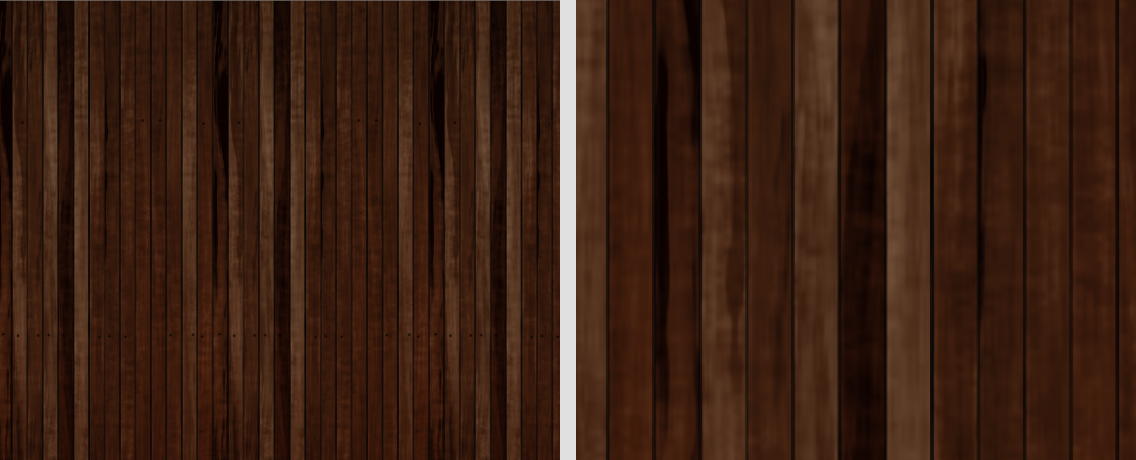
Left: the whole. Right: its middle third, enlarged.
Reproduce this texture procedurally as a Shadertoy shader.

```glsl
#define REPEATS 2.59        // plank groups across the canvas
#define PLANKS 14           // planks in one group
#define GROUP_START 0.0212  // left edge of the first whole group
#define SEAM_HALF 0.028     // half seam width, in planks
#define FIBER_DEPTH 0.42
#define SAW_DEPTH 0.30
#define STREAK_DEPTH 0.60
#define NAIL_RADIUS 0.0026
#define TOP_EDGE 0.0016

// Per plank: tone, redness, amount of black streaks
const vec3 PLANK_LOOK[PLANKS] = vec3[PLANKS](
    vec3(.54, .2, .5), vec3(.45, .2, .5), vec3(.66, .0, .3), vec3(.17, .9, .4),
    vec3(.65, .1, .1), vec3(.46, .4, .3), vec3(.36, .3, .9), vec3(.49, .4, .1),
    vec3(.43, .6, .1), vec3(.44, .6, .2), vec3(.41, .5, .1), vec3(.58, .2, .1),
    vec3(.41, .8, .1), vec3(.32, .6, .9));

float hash(vec2 p) {
    vec3 q = fract(p.xyx * 0.1031);
    q += dot(q, q.yzx + 33.33);
    return fract((q.x + q.y) * q.z);
}

float noise(vec2 p) {
    vec2 cell = floor(p), f = fract(p);
    f = f * f * (3.0 - 2.0 * f);
    return mix(mix(hash(cell), hash(cell + vec2(1, 0)), f.x),
               mix(hash(cell + vec2(0, 1)), hash(cell + vec2(1, 1)), f.x), f.y);
}

// Dark brown to pale brown
vec3 woodColor(float tone) {
    vec3 shadow = vec3(0.095, 0.038, 0.018);
    vec3 body = vec3(0.245, 0.130, 0.065);
    vec3 pale = vec3(0.44, 0.33, 0.24);
    vec3 color = mix(shadow, body, clamp(tone * 2.0, -0.35, 1.0));
    return mix(color, pale, clamp(tone * 2.0 - 1.0, 0.0, 1.2));
}

// Grain of one plank: x runs 0..1 across it, y runs 0..1 up the canvas
float grainTone(vec2 p, vec2 seed, float streaks) {
    float bend = noise(vec2(0.0, p.y * 5.0) + seed) - 0.5;
    float x = p.x + 0.5 * bend;

    // Long fibers, from broad bands to thin lines
    float fibers = 0.45 * noise(vec2(x * 3.0, p.y * 3.5) + seed)
                 + 0.33 * noise(vec2(x * 7.0, p.y * 11.0) + seed + 17.0)
                 + 0.22 * noise(vec2(p.x * 13.0, p.y * 45.0) + seed + 31.0);

    // Patches of horizontal saw marks
    float patches = smoothstep(0.25, 0.75, noise(vec2(p.x, p.y * 6.0) + seed + 47.0));
    float saw = 0.6 * noise(vec2(p.x * 1.6, p.y * 95.0) + seed + 59.0)
              + 0.4 * noise(vec2(p.x * 5.0, p.y * 190.0) + seed + 71.0);

    // Wandering black streaks with ragged edges
    float ragged = 0.75 * noise(vec2(x * 2.6, p.y * 4.0) + seed + 83.0)
                 + 0.25 * noise(vec2(x * 9.0, p.y * 28.0) + seed + 97.0);
    float streak = smoothstep(0.46, 0.68, ragged);

    return FIBER_DEPTH * (fibers - 0.5)
         + SAW_DEPTH * (saw - 0.5) * (0.35 + 0.65 * patches)
         - STREAK_DEPTH * streaks * streak;
}

void mainImage(out vec4 fragColor, in vec2 fragCoord) {
    vec2 uv = fragCoord / iResolution.xy;
    float density = REPEATS * float(PLANKS);
    float pixel = density / iResolution.x;

    // Plank number within its group, and place across the plank
    float across = (uv.x - GROUP_START) * density;
    float id = mod(floor(across), float(PLANKS));
    vec2 p = vec2(fract(across), uv.y);
    vec2 seed = vec2(id * 23.0 + 11.0, id * 41.0 + 5.0);
    vec3 look = PLANK_LOOK[int(id + 0.5)];

    // Tone, with a darker top and slow changes along the plank
    float streaks = look.z * mix(0.7, 1.1, uv.y);
    float tone = look.x + 0.05 + grainTone(p, seed, streaks);
    tone += 0.22 * (noise(vec2(id * 7.0, uv.y * 3.0)) - 0.5);
    tone -= 0.16 * smoothstep(0.70, 1.0, uv.y) + 0.07 * smoothstep(0.25, 0.0, uv.y);
    vec3 color = woodColor(tone);

    // Red stain, stronger toward the bottom
    float stain = look.y * mix(1.0, 0.25, uv.y) + 0.25 * (1.0 - uv.y);
    color *= mix(vec3(1.0), vec3(1.08, 0.82, 0.66), stain);

    // Nail holes in two rows
    float unit = iResolution.x / (iResolution.y * density);
    for (int row = 0; row < 2; row++) {
        vec2 key = vec2(id + 3.0, float(row) * 9.0 + 2.0);
        float height = mix(0.27, 0.735, float(row)) + 0.008 * (hash(key + 5.0) - 0.5);
        vec2 offset = vec2((p.x - mix(0.25, 0.75, hash(key + 8.0))) * unit, uv.y - height);
        float hole = 1.0 - smoothstep(0.0, NAIL_RADIUS + 1.0 / iResolution.y, length(offset));
        color *= 1.0 - 0.8 * hole * step(0.4, hash(key));
    }

    // Seams of varying depth, with a faint lit edge on the right
    float nearest = mod(floor(across + 0.5), float(PLANKS));
    float side = fract(across + 0.5) - 0.5;
    float depth = nearest == 5.0 ? 1.0 : mix(0.55, 0.9, hash(vec2(nearest, 19.0)));
    depth *= 0.75 + 0.25 * noise(vec2(nearest * 5.0, uv.y * 24.0));
    float seam = 1.0 - smoothstep(SEAM_HALF, SEAM_HALF + pixel, abs(side));
    float lip = 1.0 - smoothstep(0.02, 0.02 + pixel, abs(side - 0.09));
    color += vec3(0.025, 0.024, 0.022) * lip * depth;
    color = mix(color, vec3(0.025, 0.018, 0.016), seam * depth);

    // Thin pale rim along the top
    float rim = clamp((uv.y - 1.0 + TOP_EDGE) * iResolution.y + 0.5, 0.0, 1.0);
    color = mix(color, vec3(0.46, 0.44, 0.42), rim);

    fragColor = vec4(clamp(color, 0.0, 1.0), 1.0);
}
```
